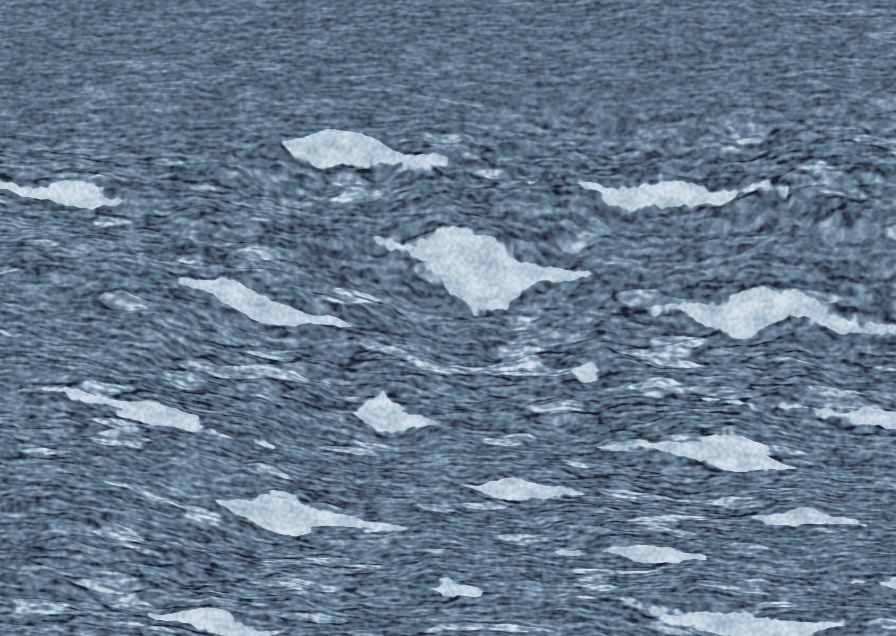
Give the GLSL for this texture, as a Shadertoy shader.

```glsl
// Blue-grey banded gneiss: short crisp streaks of stretched gradient noise in a
// bent flow coordinate, with ragged quartz lenses that push the layers aside.
// A calmer, finer grained band crosses the top.

const int   LENS_COUNT  = 20;
const vec2  LENS_LENGTH = vec2(0.04, 0.25);    // half length, least and most
const vec2  LENS_WIDTH  = vec2(0.010, 0.031);  // half thickness, least and most
const float LENS_PUSH   = 0.4;                 // how far layers bow around a lens
const float LENS_EDGE   = 0.002;
const float DIP         = 0.09;                // drop of the layers to the right
const vec2  COARSE      = vec2(5.0, 32.0);     // streak frequencies along, across
const vec2  MEDIUM      = vec2(11.0, 82.0);
const vec2  FINE        = vec2(27.0, 150.0);
const vec2  FLECK       = vec2(75.0, 185.0);
const float GRAIN       = 140.0;
const mat2  GRAIN_TURN  = mat2(0.8, 0.6, -0.6, 0.8);
const float CALM_LEVEL  = 0.77;                // height of the calm band's base
const float GNEISS_TONE = 3.0;                 // mean steps on the colour ramp
const float CALM_TONE   = 2.75;

// Colour ramp from dark mica to white quartz
const vec3 RAMP[8] = vec3[8](
    vec3(0.10, 0.13, 0.19), vec3(0.22, 0.26, 0.33),
    vec3(0.30, 0.38, 0.45), vec3(0.36, 0.45, 0.53),
    vec3(0.44, 0.53, 0.62), vec3(0.53, 0.64, 0.71),
    vec3(0.69, 0.77, 0.83), vec3(0.83, 0.88, 0.92));

vec3 rampColor(float tone) {
    tone = clamp(tone, 0.0, 6.999);
    int i = int(tone);
    return mix(RAMP[i], RAMP[i + 1], fract(tone));
}

vec2 hash2(vec2 p) {
    vec3 q = fract(p.xyx * vec3(0.1031, 0.1030, 0.0973));
    q += dot(q, q.yzx + 33.33);
    return fract((q.xx + q.yz) * q.zy);
}

float cornerSlope(vec2 cell, vec2 offset) {
    float angle = 6.2832 * hash2(cell).x;
    return dot(vec2(cos(angle), sin(angle)), offset);
}

// Gradient noise, roughly -1 to 1
float noise(vec2 p) {
    vec2 i = floor(p), f = p - i;
    vec2 w = f * f * f * (f * (f * 6.0 - 15.0) + 10.0);
    vec2 e = vec2(1.0, 0.0);
    float low  = mix(cornerSlope(i, f), cornerSlope(i + e, f - e), w.x);
    float high = mix(cornerSlope(i + e.yx, f - e.yx), cornerSlope(i + e.xx, f - e.xx), w.x);
    return 1.5 * mix(low, high, w.y);
}

// Steepens the zero crossings so that streaks get hard sides
float crisp(float x) {
    return x * inversesqrt(x * x + 0.05);
}

// Thin line along the zero crossings of the noise
float seam(vec2 p, float width) {
    return 1.0 - smoothstep(0.0, width, abs(noise(p)));
}

// Height across the layers: tilt, one broad sag, folds and a fine wobble
float foliation(vec2 p, float calm) {
    float tilt = mix(0.05, -0.02, smoothstep(0.2, 1.0, p.y));
    float band = (p.y - 0.38) / 0.3;
    float sag = DIP * smoothstep(0.05, 0.6, p.x) * exp(-band * band);
    float folds = 0.020 * noise(p * vec2(1.6, 3.0) + 7.0)
                + 0.008 * noise(p * vec2(5.0, 10.0) + 31.0)
                + 0.004 * noise(p * vec2(14.0, 28.0) + 53.0)
                + 0.0018 * noise(p * vec2(38.0, 70.0) + 71.0);
    return p.y + tilt * p.x + sag + folds * mix(1.0, 0.5, calm);
}

// Returns the distance to the nearest lens (x) and the shift of the layers (y)
vec2 quartzLenses(vec2 flow) {
    float rough = 0.008 * noise(flow * vec2(10.0, 34.0) + 3.0)
                + 0.007 * noise(flow * vec2(20.0, 75.0) + 17.0)
                + 0.003 * noise(flow * 85.0 + 29.0);
    float nearest = 1.0, shift = 0.0;
    for (int i = 0; i < LENS_COUNT; i++) {
        float n = float(i);
        vec2 h = hash2(vec2(n + 3.7, n * 1.9 + 11.3));
        vec2 center = vec2(1.42 * pow(fract(n * 0.618 + 0.13), 0.7),
                           0.04 + 0.80 * (n + 0.5) / float(LENS_COUNT));
        float len = mix(LENS_LENGTH.x, LENS_LENGTH.y, h.x);
        float wid = mix(LENS_WIDTH.x, LENS_WIDTH.y, h.y);
        vec2 q = flow - center;
        q.y += 0.05 * q.x + 0.013 * noise(vec2(q.x * 9.0, n * 5.3));
        float s = q.x / len;
        // teardrop: a thick body towards one end and a thin tail
        float body = s - mix(-0.5, 0.6, fract(h.x * 7.0 + h.y));
        float profile = max(1.0 - s * s, 0.0) * (0.35 + 0.85 * exp(-5.0 * body * body));
        float d = abs(q.y) - wid * profile + max(abs(s) - 1.0, 0.0) * len;
        nearest = min(nearest, d);
        float across = q.y / (2.4 * wid);
        shift += LENS_PUSH * q.y * exp(-1.4 * s * s - across * across);
    }
    return vec2(nearest + rough, shift);
}

void mainImage(out vec4 fragColor, in vec2 fragCoord) {
    vec2 p = fragCoord / iResolution.y;
    float calm = smoothstep(-0.05, 0.05, p.y - CALM_LEVEL - 0.04 * p.x
                            + 0.03 * noise(p * vec2(3.0, 6.0)));
    vec2 flow = vec2(p.x, foliation(p, calm));
    vec2 lens = quartzLenses(flow);
    float edge = lens.x + 0.06 * calm;
    flow.y -= lens.y * (1.0 - calm);

    // Foliation shared by both zones
    float coarse = noise(flow * COARSE);
    float medium = noise(flow * MEDIUM + 19.0);
    float fine   = noise(flow * FINE + 41.0);
    float fleck  = noise(flow * FLECK + 13.0);
    float grain  = noise(GRAIN_TURN * p * GRAIN);
    float patches = noise(p * vec2(2.5, 6.0) + 61.0);
    float streaks = crisp(medium + 0.4 * fine);
    float hairs = crisp(fine + 0.3 * fleck);

    // Gneiss: hard streaks, pale pods with dark rims, short mica seams
    float gneiss = GNEISS_TONE + 0.8 * coarse + 0.65 * streaks + 0.75 * hairs
                 + 1.3 * fleck + 0.2 * patches;
    float pods = noise(flow * vec2(8.0, 34.0) + 83.0) + 0.25 * patches + 0.25 * medium;
    float podRim = (pods - 0.33) / 0.07;
    gneiss += 1.8 * smoothstep(0.40, 0.50, pods) - 0.8 * exp(-podRim * podRim);
    float mica = seam(flow * vec2(9.0, 50.0) + 97.0, 0.17);
    gneiss -= 1.7 * mica * smoothstep(0.0, 0.25, patches + 0.6 * coarse);
    float rim = (edge - 0.007) / 0.005;
    gneiss -= 1.5 * exp(-rim * rim) * smoothstep(-0.2, 0.2, medium + coarse);

    // Calm band: weaker streaks with short pale threads
    float quiet = CALM_TONE + 0.3 * coarse + 0.32 * streaks + 0.5 * hairs + 1.0 * fleck;
    float threads = seam(flow * vec2(7.0, 55.0) + 5.0, 0.16);
    quiet += 1.2 * threads * smoothstep(0.0, 0.4, patches + 0.6 * medium);

    float tone = mix(gneiss, quiet, calm) + 0.7 * grain;

    // Quartz: white, faintly mottled
    float quartz = 6.3 + 0.7 * noise(p * 28.0) + 0.6 * grain + 0.5 * fine;
    tone = mix(quartz, tone, smoothstep(-LENS_EDGE, LENS_EDGE, edge));

    fragColor = vec4(rampColor(tone), 1.0);
}
```
